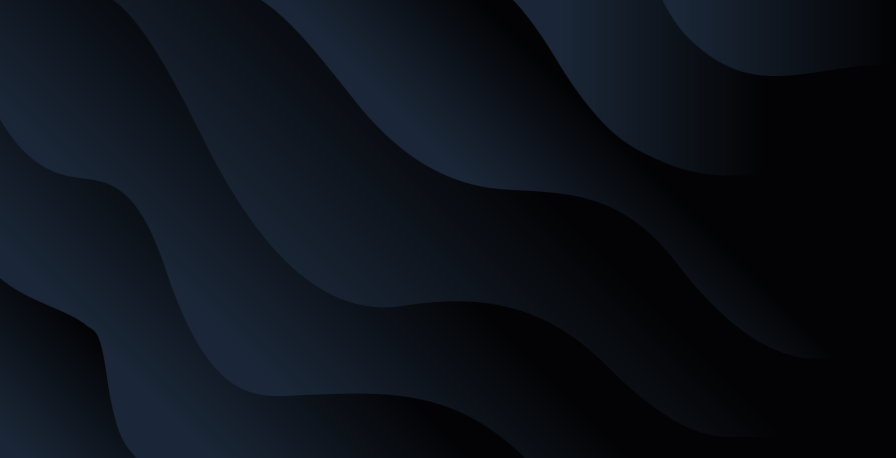
Write a Shadertoy shader that draws this background.

```glsl
const vec3 BLACK = vec3(0.011, 0.012, 0.018);
const vec3 NAVY = vec3(0.102, 0.150, 0.214);

// Cubic between two knots, each given as (x, height, slope)
float bend(float x, vec3 a, vec3 b) {
    float w = b.x - a.x;
    float t = (x - a.x) / w;
    float s = 1.0 - t;
    return s * s * ((1.0 + 2.0 * t) * a.y + t * w * a.z)
         + t * t * ((3.0 - 2.0 * t) * b.y - s * w * b.z);
}

// Smooth crest through five knots, straight beyond both ends
float crest(float x, vec3 a, vec3 b, vec3 c, vec3 d, vec3 e) {
    if (x < a.x) return a.y + (x - a.x) * a.z;
    if (x < b.x) return bend(x, a, b);
    if (x < c.x) return bend(x, b, c);
    if (x < d.x) return bend(x, c, d);
    if (x < e.x) return bend(x, d, e);
    return e.y + (x - e.x) * e.z;
}

// Navy at the lit position, fading to black at the dark one
vec3 shade(float position, float lit, float dark) {
    return mix(BLACK, NAVY, clamp((dark - position) / (dark - lit), 0.0, 1.0));
}

// Lay a sheet over everything below its crest
void cover(inout vec3 color, vec3 sheet, float y, float top) {
    float d = top - y;
    color = mix(color, sheet, clamp(0.5 + d / max(fwidth(d), 1e-5), 0.0, 1.0));
}

void mainImage(out vec4 fragColor, in vec2 fragCoord) {
    vec2 p = fragCoord / iResolution.xy * vec2(1.96, 1.0);
    float diagonal = p.x + p.y;

    // Upper right sheets, lit from the left
    vec3 color = shade(p.x, 1.47, 1.95);
    cover(color, shade(p.x, 1.22, 1.67), p.y, crest(p.x,
        vec3(1.449, 1.0, -2.0), vec3(1.546, 0.883, -0.75), vec3(1.696, 0.834, 0.0),
        vec3(1.824, 0.848, 0.15), vec3(1.96, 0.86, 0.0)));

    // Middle sheets, lit from the lower left
    cover(color, shade(diagonal, 1.62, 2.05), p.y, crest(p.x,
        vec3(1.122, 1.0, -1.0), vec3(1.219, 0.867, -1.65), vec3(1.327, 0.724, -1.0),
        vec3(1.454, 0.645, -0.42), vec3(1.594, 0.617, 0.0)));
    cover(color, shade(diagonal, 0.98, 1.76), p.y, crest(p.x,
        vec3(0.571, 1.0, -0.65), vec3(0.778, 0.778, -1.25), vec3(1.097, 0.587, -0.08),
        vec3(1.48, 0.426, -1.3), vec3(1.786, 0.217, 0.0)));
    cover(color, shade(diagonal, 0.75, 1.38), p.y, crest(p.x,
        vec3(0.247, 1.0, -0.7), vec3(0.446, 0.694, -2.0), vec3(0.88, 0.332, 0.15),
        vec3(1.327, 0.202, -1.0), vec3(1.594, 0.046, 0.0)));

    // Lower left sheets
    cover(color, shade(diagonal, 0.46, 1.03), p.y, crest(p.x,
        vec3(0.0, 0.74, -1.7), vec3(0.153, 0.615, -0.2), vec3(0.362, 0.413, -3.0),
        vec3(0.676, 0.138, 0.03), vec3(1.148, 0.0, -1.0)));
    cover(color, shade(diagonal, 0.05, 0.48), p.y, crest(p.x,
        vec3(0.0, 0.393, -0.85), vec3(0.115, 0.329, -0.45), vec3(0.191, 0.288, -0.8),
        vec3(0.232, 0.189, -7.0), vec3(0.298, 0.0, -1.3)));

    fragColor = vec4(color, 1.0);
}
```
